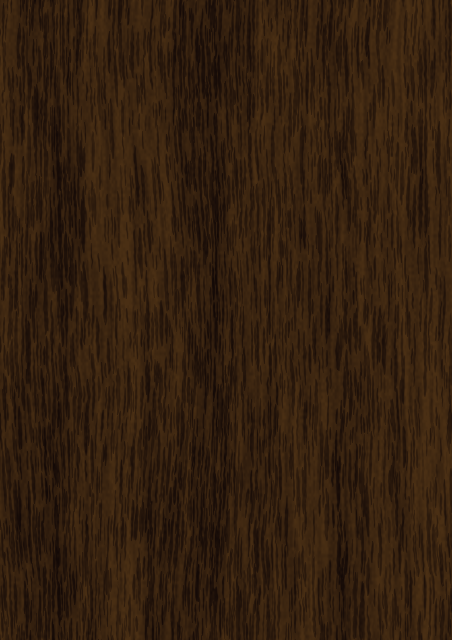
Give the GLSL for this texture, as a WebGL 2 fragment shader.

```glsl
#version 300 es
precision highp float;
// Dark stained oak: upright brown fibres crossed by broad darker bands.
// Layers of jittered, tapered pore streaks are cut into a stretched noise
// ground, and the summed tone is mapped to a ramp from near black to brown.

uniform vec2 u_resolution;
out vec4 fragColor;

float hash(vec2 p) {
    vec3 q = fract(p.xyx * 0.1031);
    q += dot(q, q.yzx + 33.33);
    return fract((q.x + q.y) * q.z);
}

float noise(vec2 p) {
    vec2 i = floor(p), f = fract(p);
    f = f * f * (3.0 - 2.0 * f);
    float low = mix(hash(i), hash(i + vec2(1, 0)), f.x);
    float high = mix(hash(i + vec2(0, 1)), hash(i + vec2(1, 1)), f.x);
    return mix(low, high, f.y);
}

float fbm(vec2 p) {
    float sum = 0.0, amp = 0.53;
    for (int i = 0; i < 4; i++) {
        sum += amp * noise(p);
        p = p * 2.03 + 17.3;
        amp *= 0.5;
    }
    return sum;
}

// Soft upright stripe, 1 at its centre
float stripe(float x, float centre, float width) {
    float d = (x - centre) / width;
    return exp(-d * d);
}

// One tapered streak per cell; columns are shifted so that ends never line up
float pores(vec2 p, vec2 cell, float density, float edge, float seed) {
    vec2 q = p / cell;
    float column = floor(q.x);
    q.y += 17.0 * hash(vec2(column, seed));
    vec2 id = vec2(column, floor(q.y)) + seed;
    vec2 f = fract(q) - 0.5;
    float halfWidth = mix(0.16, 0.34, hash(id + 5.1));
    float halfLength = mix(0.25, 0.5, hash(id + 9.7));
    float shift = (hash(id + 2.3) - 0.5) * (0.9 - 2.0 * halfWidth);
    float y = f.y / halfLength;
    float taper = sqrt(max(1.0 - y * y, 0.0));
    float d = (abs(f.x - shift) - halfWidth * taper) * cell.x;
    float r = hash(id + 13.9);
    float present = smoothstep(r - 0.1, r + 0.1, density);
    return present * smoothstep(0.0, 0.3, taper) * (1.0 - smoothstep(-edge, edge, d));
}

// Broad darkness of the growth bands, about 0 to 1
float bands(vec2 p) {
    float cloud = fbm(vec2(p.x * 11.0, p.y * 1.3) + 4.0);
    float dark = 0.55 * stripe(p.x, 0.31, 0.06) + 0.45 * stripe(p.x, 0.545, 0.025)
               + 0.3 * stripe(p.x, 0.07, 0.06);
    return clamp(dark + 1.5 * (cloud - 0.42), 0.0, 1.0);
}

void main() {
    vec2 p = gl_FragCoord.xy / u_resolution.y;
    float edge = max(0.0009, 0.7 / u_resolution.y);

    // Gentle drift of the grain, then ragged fibre edges
    vec2 g = p;
    g.x += 0.022 * (noise(p * vec2(4.0, 2.2)) - 0.5);
    g.x += 0.004 * (noise(p * vec2(22.0, 13.0)) - 0.5);
    float ragged = noise(p * vec2(110.0, 120.0) + 31.0) - 0.5;

    float band = bands(g);
    float density = 0.4 + 0.42 * band;

    // Pore layers from short and fine to long and wide
    float pore = 0.0;
    for (int i = 0; i < 3; i++) {
        float k = float(i);
        vec2 cell = vec2(0.0053 + 0.0019 * k, 0.043 + 0.031 * k);
        vec2 q = g + vec2(0.0016 * ragged + 0.0031 * k, 0.0);
        pore = max(pore, pores(q, cell, density, edge, 37.0 * k + 3.0));
    }

    // Fibre tone and small surface flecks
    float fibre = noise(g * vec2(190.0, 11.0) + 7.0) - 0.5;
    float strand = noise(g * vec2(75.0, 4.0) + 51.0) - 0.5;
    float fleck = noise(p * vec2(330.0, 190.0)) - 0.5;

    float tone = 0.83 + 0.34 * fibre + 0.2 * strand + 0.2 * fleck;
    tone -= 0.27 * band + 0.44 * pore;
    tone = clamp(tone, 0.0, 1.0);

    vec3 darkPore = vec3(0.075, 0.035, 0.025);
    vec3 brown = vec3(0.29, 0.185, 0.078);
    fragColor = vec4(mix(darkPore, brown, tone), 1.0);
}
```
